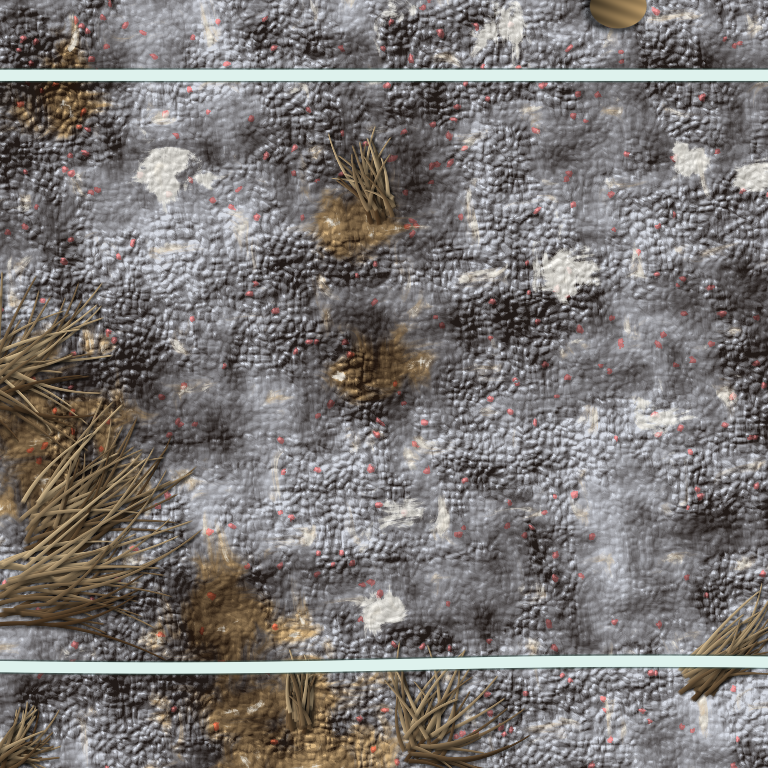
Reproduce this texture procedurally as a three.js fragment shader.

```glsl
// Wet pebbly grey rock with pale crusts, ochre stains, dry grass tufts and two pale cords.
varying vec2 vUv;

vec2 hash2(vec2 p) {
  return fract(sin(vec2(dot(p, vec2(127.1, 311.7)), dot(p, vec2(269.5, 183.3)))) * 43758.5);
}

// Layered, warped sines, roughly -0.6 to 0.6
float waves(vec2 p) {
  float sum = 0.0, amp = 0.5;
  for (int i = 0; i < 6; i++) {
    p = mat2(0.8, 0.6, -0.6, 0.8) * p + 1.7;
    p += 0.65 * sin(p.yx * 1.3 + float(i));
    sum += amp * sin(p.x) * sin(p.y);
    p *= 1.9;
    amp *= 0.58;
  }
  return sum;
}

// Cellular noise: offset from the nearest grain centre, its distance, its random id
vec4 grains(vec2 p) {
  vec2 cell = floor(p);
  vec4 best = vec4(0.0, 0.0, 9.0, 0.0);
  for (int y = -1; y <= 1; y++)
    for (int x = -1; x <= 1; x++) {
      vec2 id = cell + vec2(x, y);
      vec2 rnd = hash2(id);
      vec2 d = p - id - 0.1 - 0.8 * rnd;
      float dist = length(d);
      if (dist < best.z) best = vec4(d, dist, fract(rnd.x * 17.0 + rnd.y * 31.0));
    }
  return best;
}

vec4 pebbles(vec2 p) {
  return grains(100.0 * p + 0.7 * vec2(waves(p * 45.0), waves(p * 45.0 + 9.0)));
}

float height(vec2 p) {
  return 0.8 - 0.8 * smoothstep(0.08, 0.7, pebbles(p).z) + 0.8 * waves(p * 85.0);
}

// Soft spot, about 1 at its centre
float blot(vec2 p, float x, float y, float size) {
  vec2 d = (p - vec2(x, y)) / size;
  return exp(-dot(d, d));
}

// Fan of curved dry blades laid over col
vec3 tuft(vec3 col, vec2 p, vec2 root, float aim, float fan, float reach) {
  if (distance(p, root) > reach * 1.5) return col;
  for (int i = 0; i < 44; i++) {
    vec2 a = hash2(vec2(float(i), root.x * 37.0 + root.y * 53.0));
    vec2 b = hash2(a * 91.0 + 3.0);
    float angle = aim + fan * (2.0 * a.x - 1.0);
    vec2 dir = vec2(cos(angle), sin(angle));
    vec2 q = p - root - (b - 0.5) * reach * 0.4;
    float len = reach * (0.45 + 0.6 * a.y);
    float t = dot(q, dir) / len;
    float side = dot(q, vec2(-dir.y, dir.x)) - (b.x - 0.5) * 0.8 * len * t * t;
    float width = 0.0027 * (1.1 - 0.7 * t);
    float span = smoothstep(-0.02, 0.03, t) * smoothstep(1.0, 0.96, t);
    col *= 1.0 - 0.3 * span * smoothstep(0.006, 0.001, abs(side + 0.002));
    vec3 straw = mix(vec3(0.3, 0.22, 0.14), vec3(0.76, 0.67, 0.52), b.y);
    straw *= 0.9 + 0.25 * clamp(side / width, -1.0, 1.0);
    col = mix(col, straw, span * smoothstep(width + 0.0007, width - 0.0007, abs(side)));
  }
  return col;
}

void main() {
  vec2 p = vUv;
  float fine = waves(p * 45.0 + 3.0);

  // Broad stains, shadows and crusts
  float ochre = blot(p, 0.29, 0.2, 0.07) + blot(p, 0.49, 0.52, 0.06) + blot(p, 0.06, 0.42, 0.12)
    + blot(p, 0.38, 0.02, 0.14) + blot(p, 0.08, 0.88, 0.06) + blot(p, 0.46, 0.71, 0.06);
  ochre = smoothstep(0.25, 0.85, ochre + 0.7 * fine);
  float shadow = blot(p, 0.46, 0.72, 0.12) + blot(p, 0.7, 0.6, 0.1) + blot(p, 0.04, 0.92, 0.12)
    + blot(p, 0.29, 0.2, 0.1) + blot(p, 0.05, 0.4, 0.14) + blot(p, 0.35, 0.0, 0.15);
  float crust = blot(p, 0.22, 0.77, 0.05) + blot(p, 0.75, 0.65, 0.05) + blot(p, 0.52, 0.335, 0.04)
    + blot(p, 0.5, 0.2, 0.035) + blot(p, 0.89, 0.79, 0.025) + blot(p, 0.98, 0.765, 0.03)
    + blot(p, 0.52, 0.98, 0.03) + blot(p, 0.65, 0.97, 0.04) + 0.6 * blot(p, 0.87, 0.45, 0.05);
  crust = smoothstep(0.45, 0.8, crust + 0.9 * fine + 0.3 * waves(p * 130.0) - 0.05);

  // Glossy relief, lit from the upper left; smooth film where rough is low
  vec4 grain = pebbles(p);
  float rough = mix(0.35, 1.0, smoothstep(-0.25, 0.2, waves(p * 16.0 + 5.0)));
  float relief = height(p) - height(p + vec2(-0.002, 0.003));
  float shade = 0.52 + 0.34 * waves(p * vec2(10.0, 14.0)) + 0.28 * fine - 0.2 * shadow;
  shade += 0.4 * rough * relief - 0.16 * rough * smoothstep(0.4, 0.75, grain.z);
  float glint = smoothstep(0.25, 0.1, length(grain.xy - vec2(-0.1, 0.15))) * step(0.5, grain.w);
  shade = clamp(shade + 0.25 * glint * rough, 0.05, 0.93);
  vec3 col = mix(vec3(0.09, 0.06, 0.045), vec3(0.9, 0.92, 0.96), shade);
  col = mix(col, col * vec3(1.02, 0.8, 0.48), 0.8 * ochre);
  col = mix(col, col * vec3(1.15, 0.72, 0.7), step(0.965, grain.w) * smoothstep(0.5, 0.35, grain.z));
  col = mix(col, vec3(0.87, 0.86, 0.83) + 0.18 * relief, 0.85 * crust);

  // Half-hidden brown pebble at the top edge
  vec2 nut = (p - vec2(0.805, 0.992)) / vec2(0.037, 0.029);
  vec3 shell = vec3(0.58, 0.48, 0.33) * (0.85 + 0.3 * nut.x + 0.12 * sin(9.0 * nut.y + 4.0 * nut.x));
  col *= 1.0 - 0.6 * smoothstep(1.3, 0.9, length(nut + vec2(0.15, 0.1)));
  col = mix(col, shell, smoothstep(1.03, 0.97, length(nut)));

  // Dry grass
  col = tuft(col, p, vec2(-0.01, 0.5), 0.5, 1.1, 0.16);
  col = tuft(col, p, vec2(0.06, 0.31), 0.75, 0.55, 0.19);
  col = tuft(col, p, vec2(0.03, 0.23), 0.3, 0.4, 0.22);
  col = tuft(col, p, vec2(0.495, 0.725), 2.0, 0.5, 0.09);
  col = tuft(col, p, vec2(0.55, 0.03), 1.0, 1.2, 0.12);
  col = tuft(col, p, vec2(0.39, 0.06), 1.6, 0.3, 0.08);
  col = tuft(col, p, vec2(0.91, 0.11), 0.75, 0.25, 0.13);
  col = tuft(col, p, vec2(0.0, 0.01), 0.6, 0.7, 0.08);

  // Two taut cords with a dark lower edge
  float lowCord = 0.132 + 0.005 * p.x - 0.003 * sin(6.0 * p.x);
  float cord = min(abs(p.y - 0.902), abs(p.y - lowCord));
  col = mix(col, vec3(0.2, 0.3, 0.28), 0.6 * smoothstep(0.0105, 0.008, cord));
  col = mix(col, vec3(0.87, 0.95, 0.93), smoothstep(0.0082, 0.0066, cord));

  gl_FragColor = vec4(col, 1.0);
}
```
